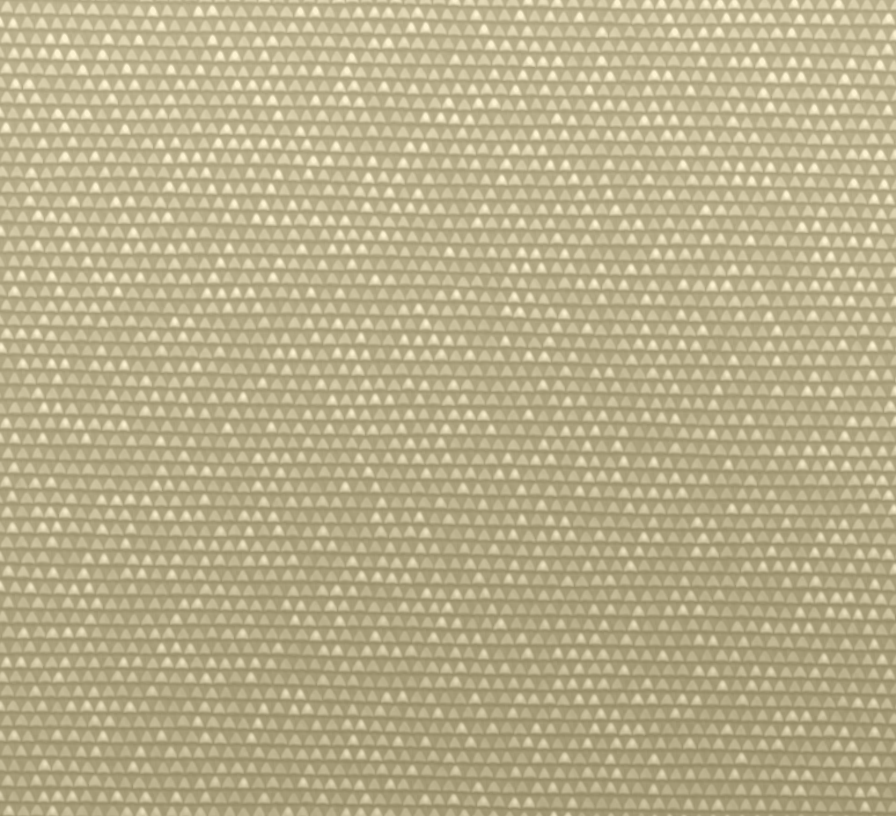
A WebGL 2 fragment shader for this texture:

```glsl
#version 300 es
precision highp float;

uniform vec2 u_resolution;
out vec4 outColor;

#define REPEATS vec2(61.0, 55.0)
#define TILT 0.014
#define WOBBLE 0.10
#define JITTER 0.06
#define BASE_WIDTH 0.39
#define TIP_WIDTH 0.10
#define SOFTNESS 0.13
#define GLINT 0.42
#define SHADE vec3(0.625, 0.585, 0.445)
#define SHINE vec3(0.955, 0.915, 0.785)

float hash(vec2 p) {
    vec3 q = fract(vec3(p.xyx) * 0.1031);
    q += dot(q, q.yzx + 33.33);
    return fract((q.x + q.y) * q.z);
}

// Layered sines, roughly -1 to 1
float waves(vec2 p) {
    return 0.5 * sin(p.x * 1.3 + 2.0 * sin(p.y * 0.7))
         + 0.3 * sin(p.y * 2.1 - p.x * 0.8 + 1.7)
         + 0.2 * sin(p.x * 3.7 + p.y * 2.9);
}

// Rounded wedge of raised thread: broad at the foot, narrow at the tip
float threadBump(vec2 p, float size, float blur) {
    float rise = smoothstep(-0.30, 0.42, p.y);
    float halfWidth = size * mix(BASE_WIDTH, TIP_WIDTH, rise);
    float across = 1.0 - smoothstep(halfWidth - blur, halfWidth + blur, abs(p.x));
    float foot = smoothstep(-0.34 - blur, -0.34 + blur, p.y + 0.5 * p.x * p.x);
    float tip = 1.0 - smoothstep(0.32 - blur, 0.32 + blur, p.y);
    return across * foot * tip;
}

// Broad light: bright above, dim hollow below the centre
float sheen(vec2 uv) {
    vec2 hollow = (uv - vec2(0.56, 0.24)) * vec2(1.7, 2.4);
    return 0.26 * (uv.y - 0.45) - 0.09 * exp(-dot(hollow, hollow))
         + 0.03 * waves(uv * vec2(3.0, 2.0));
}

void main() {
    vec2 uv = gl_FragCoord.xy / u_resolution;

    // Slightly tilted, wavering weave with alternate rows staggered
    vec2 weave = uv * REPEATS;
    weave.y += TILT * weave.x + WOBBLE * waves(uv * vec2(9.0, 14.0));
    weave.x += WOBBLE * waves(uv.yx * vec2(17.0, 8.0) + 4.0);
    float blur = max(SOFTNESS, 0.7 * max(fwidth(weave.x), fwidth(weave.y)));
    float row = floor(weave.y);
    weave.x += 0.5 * mod(row, 2.0) + 0.2 * (hash(vec2(row, 71.0)) - 0.5);
    vec2 cell = floor(weave);
    vec2 local = weave - cell - 0.5;

    // Each repeat differs in place, size and brightness
    vec2 shift = vec2(hash(cell + 11.0), hash(cell + 37.0)) - 0.5;
    float tone = hash(cell + 5.0);
    vec2 p = local - 2.0 * JITTER * shift;
    float bump = threadBump(p, mix(0.86, 1.08, hash(cell + 53.0)), blur);

    // Groove under each row and a faint twist in the fibres
    float groove = smoothstep(0.28, 0.5, abs(local.y));
    float fibres = sin(weave.x * 9.0 + weave.y * 5.0 + 6.0 * tone);

    // Small bright glint on the crown of the glossier threads
    vec2 crown = (p - vec2(0.04, 0.02)) / vec2(0.20, 0.24);
    float glint = exp(-dot(crown, crown)) * smoothstep(0.35, 1.0, tone);

    float light = sheen(uv);
    float level = 0.19 + light - 0.12 * groove + 0.02 * fibres;
    level += bump * (0.30 + 0.20 * tone + 0.35 * light);
    level += GLINT * glint * (1.0 + light);
    level += 0.04 * (hash(floor(weave * 4.0)) - 0.5);

    outColor = vec4(mix(SHADE, SHINE, clamp(level, -0.2, 1.1)), 1.0);
}
```
